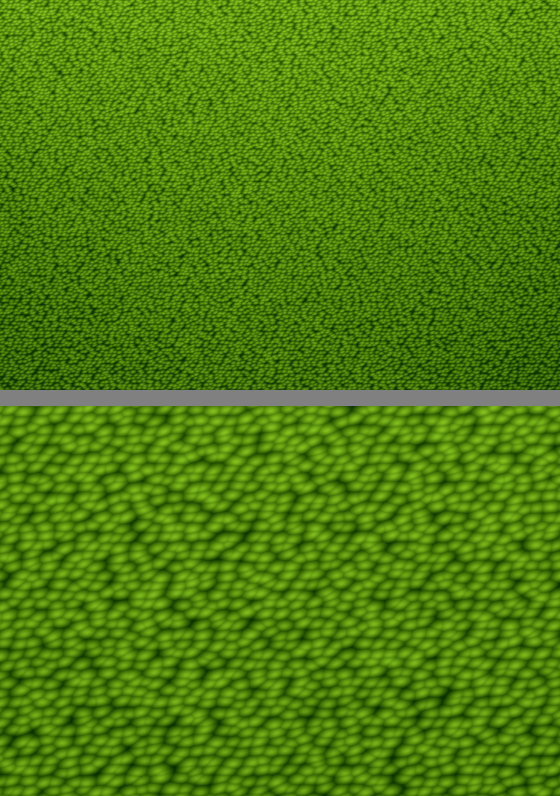
Top, the full canvas; bottom, a detail of the centre.
Give the GLSL for this texture, as a Shadertoy shader.

```glsl
// Green woven cloth: small slanted thread dashes, lit from above, darker toward the bottom.

vec2 hash2(vec2 cell) {
    vec2 s = vec2(dot(cell, vec2(127.1, 311.7)), dot(cell, vec2(269.5, 183.3)));
    return fract(sin(s) * 43758.55);
}

// Cellular noise on a sheared lattice; the shear staggers the rows like a twill.
float weave(vec2 p) {
    vec2 q = p * vec2(78.0, 120.0);
    q.x -= 0.4 * q.y;
    vec2 home = floor(q);
    float top = -1.0;
    for (int j = -1; j <= 1; j++) {
        for (int i = -1; i <= 1; i++) {
            vec2 cell = home + vec2(i, j);
            vec2 look = hash2(cell + 37.0);
            vec2 d = q - cell - 0.5 - vec2(0.75, 0.6) * (hash2(cell) - 0.5);
            d.x += 0.4 * d.y;                   // undo the shear
            d.y -= (0.1 + 0.4 * look.y) * d.x;  // each thread tilts differently
            d.x *= 0.88;
            float lift = 1.14 + 0.2 * look.x;
            float dash = lift - 1.75 * sqrt(dot(d, d) + 0.03) + 0.3 * d.y;
            top = max(top, dash);
        }
    }
    return top;
}

// Faint broad unevenness of the cloth.
float mottle(vec2 p) {
    return sin(p.x * 17.0 + 2.0 * sin(p.y * 13.0)) * sin(p.y * 21.0 - p.x * 9.0)
         + 0.7 * sin(p.x * 43.0 - p.y * 58.0 + 2.0 * sin(p.x * 29.0 + p.y * 11.0));
}

// Soft light from the top with dim lower corners.
float lighting(vec2 uv) {
    float side = uv.x - 0.47;
    return 0.4 * (uv.y - 0.5) - 0.5 * side * side * (1.3 - uv.y) + 0.03;
}

vec3 dye(float tone) {
    float t = clamp(tone, -0.2, 1.2);
    vec2 redGreen = mix(vec2(0.11, 0.28), vec2(0.47, 0.70), t);
    return vec3(redGreen, 0.1 * pow(max(t, 0.0), 1.5));
}

void mainImage(out vec4 fragColor, in vec2 fragCoord) {
    vec2 uv = fragCoord / iResolution.xy;
    float shade = lighting(uv) + 0.02 * mottle(fragCoord / iResolution.y);

    // Four samples per pixel smooth the thread edges.
    vec3 color = vec3(0.0);
    for (int k = 0; k < 4; k++) {
        vec2 offset = vec2(k % 2, k / 2) * 0.5 - 0.25;
        color += dye(weave((fragCoord + offset) / iResolution.y) + shade);
    }
    fragColor = vec4(color / 4.0, 1.0);
}
```
